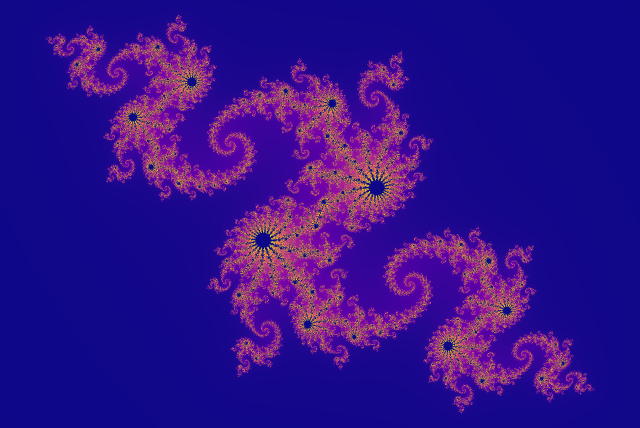
A WebGL 2 fragment shader for this background:

```glsl
#version 300 es
precision highp float;
// Draws a tilted Julia set of z*z + c as an S-shaped chain of spirals.
// Smooth escape times run through a blue-magenta-orange-yellow ramp;
// a grid of subsamples softens the fine filaments.

uniform vec2 u_resolution;
out vec4 fragColor;

const int MAX_STEPS = 256;
const int GRID = 3;

// Polynomial colour ramp: deep blue at 0, bright yellow at 1
vec3 heatRamp(float t) {
  vec3 high = vec3(-11.107, -82.666, 60.140)
            + t * (vec3(10.023, 71.414, -54.072) + t * vec3(-3.659, -22.932, 18.192));
  vec3 mid = vec3(-2.689, -7.456, 3.111) + t * (vec3(6.130, 42.346, -28.519) + t * high);
  return vec3(0.054, 0.027, 0.535) + t * (vec3(2.177, 0.238, 0.754) + t * mid);
}

// Smooth escape time scaled to 0..1; points that never escape return 0
float escapeTime(vec2 z) {
  const vec2 c = vec2(-0.8, 0.156);
  for (int i = 0; i < MAX_STEPS; i++) {
    z = vec2(z.x * z.x - z.y * z.y, 2.0 * z.x * z.y) + c;
    float r2 = dot(z, z);
    if (r2 > 256.0) {
      float steps = float(i) + 1.0 - log2(0.5 * log2(r2));
      return clamp(steps / float(MAX_STEPS), 0.0, 1.0);
    }
  }
  return 0.0;
}

void main() {
  // The canvas is three units wide, centred on the origin and tilted
  float tilt = 0.52;
  mat2 turn = mat2(cos(tilt), sin(tilt), -sin(tilt), cos(tilt));

  // Average the colour over a regular grid inside each pixel
  vec3 sum = vec3(0.0);
  for (int j = 0; j < GRID; j++) {
    for (int i = 0; i < GRID; i++) {
      vec2 offset = (vec2(i, j) + 0.5) / float(GRID) - 0.5;
      vec2 p = (gl_FragCoord.xy + offset - 0.5 * u_resolution) * 3.0 / u_resolution.x;
      sum += heatRamp(escapeTime(turn * p));
    }
  }
  fragColor = vec4(clamp(sum / float(GRID * GRID), 0.0, 1.0), 1.0);
}
```
